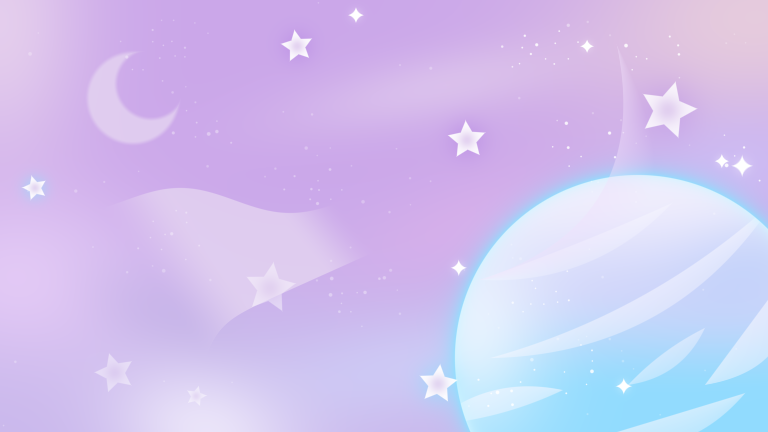
A Shadertoy shader for this background:

```glsl
// Pastel dream sky: crescent moon, sheer ribbon, glowing banded planet, stars and dust.
const float SOFT = .0035, DUST_CELL = .026, PLANET_R = .424;
const vec2 PLANET = vec2(1.477, .171);
const vec3 SKY_TOP = vec3(.795, .655, .915), SKY_LOW = vec3(.79, .72, .925);
const vec3 VEIL = vec3(.9, .84, .945), WHITE = vec3(1);
const vec3 CYAN = vec3(.55, .88, 1), VIOLET = vec3(.71, .53, .89);
// Centre x, y, radius, opacity
const vec4 STARS[8] = vec4[8](
  vec4(.688, .893, .038, .95), vec4(1.081, .676, .045, .95), vec4(1.546, .745, .068, .85),
  vec4(.081, .565, .029, .95), vec4(1.014, .111, .046, .95), vec4(.625, .333, .06, .45),
  vec4(.266, .137, .047, .45), vec4(.454, .083, .024, .5));
// Centre x, y, radius
const vec3 SPARKS[6] = vec3[6](
  vec3(.824, .965, .022), vec3(1.359, .893, .019), vec3(1.671, .627, .02),
  vec3(1.718, .616, .029), vec3(1.062, .38, .022), vec3(1.444, .106, .022));
const vec2 DUST[12] = vec2[12](
  vec2(1.25, .89), vec2(1.35, .66), vec2(1.71, .63), vec2(1.27, .32), vec2(1.33, .14), vec2(1.16, .11),
  vec2(.36, .88), vec2(.47, .7), vec2(.74, .57), vec2(.83, .31), vec2(1.52, .88), vec2(.4, .45));

mat2 turn(float a) { return mat2(cos(a), -sin(a), sin(a), cos(a)); }
float hash(vec2 p) { return fract(sin(dot(p, vec2(127.1, 311.7))) * 43758.5); }
float inside(float d) { return 1. - smoothstep(-SOFT * .5, SOFT * .5, d); }
// Blend in a soft tilted ellipse of colour
void wash(inout vec3 c, vec2 p, vec2 centre, vec2 size, float tilt, vec3 tint, float amount) {
  vec2 q = turn(tilt) * (p - centre) / size;
  c = mix(c, tint, amount * exp(-dot(q, q)));
}
// Area between two bows that share the tips a and b
float blade(vec2 p, vec2 a, vec2 b, float inner, float outer, float fade) {
  vec2 axis = b - a, q = p - a;
  float u = dot(q, axis) / dot(axis, axis), bow = 4. * u * (1. - u);
  float v = dot(q, vec2(-axis.y, axis.x)) / length(axis);
  float t = clamp((v - inner * bow) / max((outer - inner) * bow, .001), 0., 1.);
  return inside(inner * bow - v) * inside(v - outer * bow) * (1. - fade * t);
}
float starDistance(vec2 q, float r) {
  float sector = 1.2566;
  float a = abs(mod(atan(q.x, q.y) + sector * .5, sector) - sector * .5);
  return dot(length(q) * vec2(cos(a), sin(a)) - vec2(r, 0), vec2(.443, .897));
}
vec3 sky(vec2 p) {
  vec3 c = mix(SKY_LOW, SKY_TOP, smoothstep(.1, .65, p.y));
  wash(c, p, vec2(0, .95), vec2(.2, .34), 0., vec3(.91, .83, .93), .85);
  wash(c, p, vec2(.06, .36), vec2(.3, .2), 0., vec3(.91, .81, .97), .8);
  wash(c, p, vec2(1.02, .8), vec2(.36, .08), .2, vec3(.87, .78, .93), .75);
  wash(c, p, vec2(1.1, .48), vec2(.3, .12), .3, vec3(.85, .69, .92), .75);
  wash(c, p, vec2(1.75, .96), vec2(.42, .27), .1, vec3(.91, .81, .86), .9);
  wash(c, p, vec2(1.72, .62), vec2(.26, .13), 0., vec3(.8, .74, .96), .8);
  wash(c, p, vec2(.42, .24), vec2(.22, .1), -.5, vec3(.76, .69, .9), .65);
  wash(c, p, vec2(.95, .15), vec2(.38, .12), .15, vec3(.81, .81, .97), .75);
  wash(c, p, vec2(.48, 0), vec2(.22, .15), -.3, vec3(.93, .91, .98), .9);
  return c;
}
// Wavy upper edge, curling lower edge, faded ends
float ribbon(vec2 p) {
  float top = .536 + .029 * cos((p.x - .417) * 12.34);
  float low = .329 + .45 * (p.x - .671) - .074 * exp(-(p.x - .475) * 36.);
  float left = dot(p - vec2(.232, .502), vec2(.81, .586));
  float right = dot(vec2(.868, .421) - p, vec2(.796, .605));
  return inside(p.y - top) * inside(low - p.y) * smoothstep(0., .16, left) * smoothstep(0., .13, right);
}
vec3 planetSurface(vec2 p, float d) {
  vec3 c = mix(vec3(.57, .86, .995), vec3(.82, .84, .98), smoothstep(.08, .34, p.y));
  c = mix(c, vec3(.94, .93, .99), smoothstep(.3, .56, p.y));
  wash(c, p, vec2(1.1, .24), vec2(.17, .25), 0., vec3(.94, .97, 1), .8);
  wash(c, p, vec2(1.72, .36), vec2(.2, .12), .4, vec3(.75, .82, .98), .7);
  float bands = .45 * blade(p, vec2(1.556, .53), vec2(1.111, .352), .005, .055, .3);
  bands += .55 * blade(p, vec2(1.794, .537), vec2(1.134, .171), .045, .1, .2);
  bands += .5 * blade(p, vec2(1.632, .241), vec2(1.454, .109), -.01, .03, .2);
  bands += .6 * blade(p, vec2(1.829, .375), vec2(1.632, .109), 0., .08, .2);
  bands += .6 * blade(p, vec2(1.303, .097), vec2(.995, .016), -.04, .015, .2);
  bands += .6 * blade(p, vec2(1.725, .09), vec2(1.366, -.019), 0., .06, .3);
  c = mix(c, vec3(.97, .97, 1), min(bands, .8));
  return mix(c, vec3(.82, .96, 1), .75 * exp(d * 70.));
}
// Cellular dots, denser and brighter near the cluster centres
float dust(vec2 p) {
  vec2 id = floor(p / DUST_CELL), centre = (id + .5) * DUST_CELL;
  float density = .025, light = .3;
  for (int i = 0; i < 12; i++) {
    vec2 q = (centre - DUST[i]) / vec2(.085, .06);
    float near = exp(-dot(q, q));
    density += .55 * near;
    light = max(light, mix(.4, .95, step(1., DUST[i].x)) * smoothstep(.05, .4, near));
  }
  vec2 shift = (vec2(hash(id + 3.), hash(id + 17.)) - .5) * DUST_CELL * .6;
  float r = mix(.0015, .0045, pow(hash(id + 41.), 3.));
  return inside(length(p - centre - shift) - r) * light * step(hash(id), density);
}

void mainImage(out vec4 fragColor, in vec2 fragCoord) {
  vec2 p = fragCoord / iResolution.y;
  vec3 c = sky(p);
  float moon = max(length(p - vec2(.308, .773)) - .106, .081 - length(p - vec2(.35, .806)));
  c = mix(c, VEIL, .75 * (1. - smoothstep(-.007, .006, moon)));
  c = mix(c, VEIL, .75 * ribbon(p));
  // Planet, rim glow and sweeping horn
  float d = length(p - PLANET) - PLANET_R;
  c = mix(c, CYAN, .85 * exp(-max(d, 0.) * 48.));
  c = mix(c, planetSurface(p, min(d, 0.)), inside(d));
  c = mix(c, VEIL + .04, .45 * blade(p, vec2(1.428, .896), vec2(1.111, .352), .141, .25, 1.));
  for (int i = 0; i < 8; i++) { // five-pointed stars with a halo
    vec4 s = STARS[i];
    vec2 q = turn(.3 * sin(float(i) * 2.3 + .6)) * (p - s.xy) / s.z;
    float core = exp(-dot(q, q));
    c = mix(c, s.y > .6 ? VIOLET : CYAN, .5 * smoothstep(.6, 1., s.w) * core);
    c = mix(c, mix(WHITE, VEIL, pow(core, 5.)), s.w * inside(starDistance(q * s.z, s.z)));
  }
  for (int i = 0; i < 6; i++) { // four-pointed sparkles
    vec2 q = abs(p - SPARKS[i].xy) / SPARKS[i].z;
    float glint = 1. - smoothstep(.8, 1.1, pow(q.x, .62) + pow(q.y, .62));
    c = mix(c, WHITE, max(glint, .25 * exp(-dot(q, q) * 2.)));
  }
  fragColor = vec4(mix(c, WHITE, .9 * dust(p)), 1);
}
```
